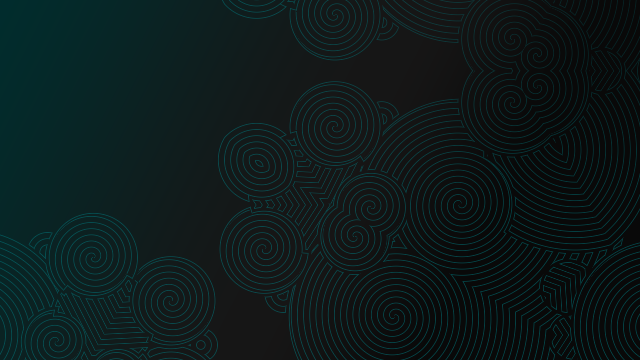
Give the GLSL for this background, as a Shadertoy shader.

```glsl
// Teal line-art spirals, ring clusters and chevrons over a dark diagonal gradient.

const float CANVAS_H = 432.0;    // design units over the canvas height
const float PERIOD = 14.8;       // one band plus one gap
const float SEAM = 4.5;          // clearance between neighbouring shapes
const float RIM_CLEAR = 2.6;     // spiral arms end this far from their rim
const float HALF_LINE = 0.42;
const float INK = 0.6;
const float INK_FAR = 0.26;
const float MIRROR_Y = 85.0;     // the pattern is reflected about this height
const float FAR = 1e4;
const float TAU = 6.2831853;

const vec3 TEAL = vec3(0.0, 0.178, 0.18);
const vec3 CHARCOAL = vec3(0.088, 0.086, 0.086);
const vec3 NEAR_BLACK = vec3(0.034);
const vec3 LINE_COLOR = vec3(0.0, 0.47, 0.49);

// Centre and radius, y measured downward.
const vec3 HOLLOW_MID = vec3(372, 230, 74);
const vec3 HOLLOW_LEFT = vec3(125, 385, 61);
const vec3 SPIRALS[7] = vec3[7](
    vec3(402, 152, 54), vec3(317, 299, 53), vec3(112, 309, 53),
    vec3(205, 361, 53), vec3(68, 410, 38), vec3(142, 452, 40),
    vec3(790, 390, 101));
const vec3 RINGS[7] = vec3[7](
    vec3(800, 85, 72), vec3(-38, 402, 126), vec3(205, 475, 60),
    vec3(458, 143, 21), vec3(340, 353, 22), vec3(57, 303, 24),
    vec3(241, 414, 20));

float disc(vec2 p, vec3 c) {
    return length(p - c.xy) - c.z;
}

// Reflects p to the side of a, across the bisector of a and b.
vec2 foldOnto(vec2 p, vec2 a, vec2 b) {
    vec2 n = normalize(b - a);
    return p - 2.0 * n * max(dot(p - 0.5 * (a + b), n), 0.0);
}

// Trims one ring off a disc where it faces a hollow.
float openToHollow(float shape, vec2 p) {
    float hollow = min(disc(p, HOLLOW_MID), disc(p, HOLLOW_LEFT));
    return max(shape, min(shape + 0.5 * PERIOD, -hollow));
}

// Signed distance to bands that follow the levels of a field.
float bands(float level) {
    return (abs(fract(0.25 - level / PERIOD) - 0.5) - 0.25) * PERIOD;
}

float turn(vec2 p) {
    return atan(p.y, p.x) / TAU * PERIOD;
}

// Adds the band outlines of a shape, kept clear of earlier shapes.
void addShape(inout float line, inout float cover, float shape, float level) {
    float band = max(max(bands(level), shape), SEAM - cover);
    line = min(line, abs(band));
    cover = min(cover, shape);
}

// Adds a spiral closed by its own rim.
void addSpiral(inout float line, inout float cover, vec2 p, float shape, float level) {
    float rim = max(abs(shape), SEAM - cover);
    float band = max(bands(level + turn(p)), SEAM - cover);
    line = min(line, min(rim, max(abs(band), shape + RIM_CLEAR)));
    cover = min(cover, shape);
}

// V-shaped levels that point along dir.
float chevron(vec2 p, vec2 dir) {
    return dot(p, dir) + 0.65 * abs(dot(p, vec2(-dir.y, dir.x)));
}

float lineDistance(vec2 p) {
    float line = FAR, cover = FAR, shape;
    p.y = MIRROR_Y + abs(p.y - MIRROR_Y);

    for (int i = 0; i < 7; i++) {
        shape = disc(p, SPIRALS[i]);
        addSpiral(line, cover, p - SPIRALS[i].xy, openToHollow(shape, p), shape);
    }

    // Pointed oval
    vec2 a = vec2(308, 200), b = vec2(314, 192);
    shape = length(foldOnto(p, a, b) - b) - 52.0;
    addShape(line, cover, openToHollow(shape, p), shape);

    // Twin spirals: a small pair, and the mirrored cluster
    a = vec2(445.5, 249);
    vec2 q = foldOnto(p, a, vec2(426, 284)) - a;
    shape = length(q) - 41.0;
    addSpiral(line, cover, q, shape, shape);
    a = vec2(615, 123);
    q = foldOnto(p, a, vec2(645, 104)) - a;
    shape = length(q) - 61.0;
    addSpiral(line, cover, q, shape, shape);

    // Small chevrons at the right
    addShape(line, cover, disc(p, vec3(722, 85, 24)), chevron(p - vec2(707, 85), vec2(1, 0)));
    addShape(line, cover, disc(p, vec3(682, 345, 30)), chevron(p - vec2(690, 330), vec2(0.8, -0.6)));
    addShape(line, cover, disc(p, vec3(688, 405, 26)), chevron(p - vec2(690, 402), vec2(1, 0)));

    // Rings with a crease, cut away around the large spiral
    vec2 upper = vec2(552, 245), lower = vec2(473, 380);
    a = vec2(638, 180);
    b = vec2(690, 152);
    float lens = length(foldOnto(p, a, b) - b) - 148.0;
    float clip = max(585.0 - p.x, 66.8 - length(p - upper));
    addShape(line, cover, max(lens, clip), lens);

    // Large twin spirals, spreading further to the lower right
    q = foldOnto(p, upper, lower) - upper;
    float radius = length(q);
    float spread = max(radius - 200.0, max(upper.x - p.x, upper.y - p.y));
    addShape(line, cover, min(radius - 126.0, spread), radius - 126.0 + turn(q));

    // Chevrons in the hollows between discs
    a = vec2(300, 246);
    q = foldOnto(p, a, vec2(348, 162)) - a;
    addShape(line, cover, disc(p, HOLLOW_MID), chevron(q, vec2(1, 0)));
    q = p - vec2(162, 337);
    addShape(line, cover, disc(p, HOLLOW_LEFT), chevron(q, vec2(-0.5, 0.866)));

    // Plain rings behind the rest
    for (int i = 0; i < 7; i++) {
        shape = disc(p, RINGS[i]);
        addShape(line, cover, shape, shape);
    }
    return line;
}

void mainImage(out vec4 fragColor, in vec2 fragCoord) {
    float pixel = CANVAS_H / iResolution.y;
    vec2 p = vec2(fragCoord.x, iResolution.y - fragCoord.y) * pixel;

    // Diagonal gradient
    float t = dot(p, vec2(0.89, 0.45));
    vec3 color = mix(TEAL, CHARCOAL, smoothstep(-60.0, 460.0, t));
    color = mix(color, NEAR_BLACK, smoothstep(450.0, 670.0, t));

    // Lines, fainter toward the upper right
    float ink = clamp((HALF_LINE - lineDistance(p)) / pixel + 0.5, 0.0, 1.0);
    float fade = smoothstep(250.0, 750.0, p.x) * smoothstep(330.0, 20.0, p.y);
    color = mix(color, LINE_COLOR, ink * mix(INK, INK_FAR, fade));
    fragColor = vec4(color, 1.0);
}
```
